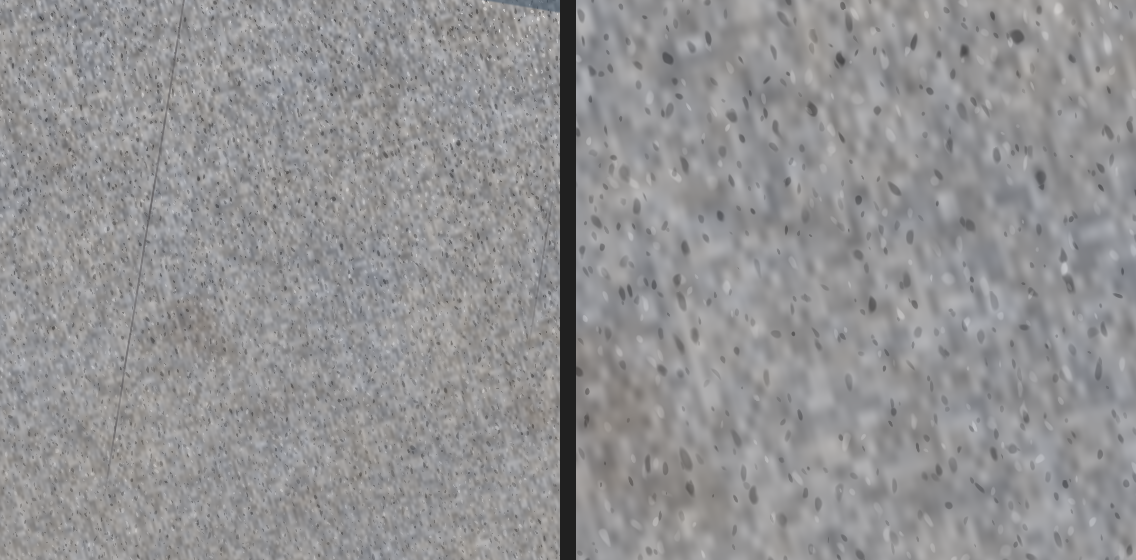
Left: the whole. Right: its middle third, enlarged.
This texture is drawn by a three.js fragment shader. Its source:

```glsl
// Grey granite paving: fine leaning mineral grain with dark and pale flecks,
// faint stains and cloudy tints, crossed by thin slanted joints.
// Layered value noise forms the grain; jittered cells scatter the flecks.

#define STONE vec3(0.583, 0.580, 0.583)
#define JOINT_COLOR vec3(0.36, 0.35, 0.36)
#define EDGE_COLOR vec3(0.40, 0.44, 0.48)
#define STAIN_TINT vec3(-0.040, -0.052, -0.062)
#define GRAIN_LEAN 0.28
#define JOINT_SLOPE 0.1614
#define FINE_GRAIN 0.17
#define COARSE_GRAIN 0.10
#define CLOUDS 0.055
#define DARK_DEPTH 0.19
#define PALE_DEPTH 0.11

varying vec2 vUv;

float hash(vec2 p) {
  vec3 q = fract(vec3(p.xyx) * 0.1031);
  q += dot(q, q.yzx + 33.33);
  return fract((q.x + q.y) * q.z);
}

float noise(vec2 p) {
  vec2 i = floor(p);
  vec2 f = fract(p);
  f = f * f * (3.0 - 2.0 * f);
  float low = mix(hash(i), hash(i + vec2(1.0, 0.0)), f.x);
  float high = mix(hash(i + vec2(0.0, 1.0)), hash(i + vec2(1.0, 1.0)), f.x);
  return mix(low, high, f.y);
}

float fbm(vec2 p) {
  float sum = 0.0;
  float weight = 0.5;
  for (int i = 0; i < 4; i++) {
    sum += weight * noise(p);
    p = mat2(1.6, 1.2, -1.2, 1.6) * p + 17.3;
    weight *= 0.5;
  }
  return sum / 0.9375;
}

mat2 rotation(float angle) {
  float c = cos(angle);
  float s = sin(angle);
  return mat2(c, -s, s, c);
}

// One ragged ellipse in a random share of the cells
float flecks(vec2 p, float share, float seed) {
  p += 0.5 * vec2(noise(p * 0.9 + seed), noise(p * 0.9 + seed + 41.0));
  vec2 cell = floor(p) + seed;
  float radius = mix(0.13, 0.34, pow(hash(cell + 3.1), 1.5));
  vec2 jitter = vec2(hash(cell + 7.7), hash(cell + 15.3));
  vec2 d = fract(p) - mix(vec2(radius), vec2(1.0 - radius), jitter);
  d = rotation(1.6 * (hash(cell + 23.9) - 0.5)) * d;
  float reach = length(d * vec2(1.3, 0.9)) + 0.16 * (noise(p * 4.0) - 0.5);
  float strength = step(hash(cell + 31.7), share) * mix(0.45, 1.0, hash(cell + 37.1));
  return strength * (1.0 - smoothstep(radius * 0.45, radius * 1.1, reach));
}

// Slanted hairline through a point, limited to a span of heights
float joint(vec2 uv, vec2 through, float bottom, float top, float width) {
  float wobble = 0.0012 * (noise(vec2(uv.y * 14.0, 5.0)) - 0.5);
  float x = uv.x - through.x - JOINT_SLOPE * (uv.y - through.y) + wobble;
  float line = 1.0 - smoothstep(width * 0.3, width, abs(x));
  float span = smoothstep(bottom, bottom + 0.14, uv.y) * (1.0 - smoothstep(top - 0.05, top, uv.y));
  return line * span * mix(0.5, 1.0, noise(vec2(uv.y * 45.0, 9.0)));
}

float stain(vec2 uv, vec2 center, float radius) {
  float d = length(uv - center) + 0.05 * (fbm(uv * 24.0) - 0.5);
  return 1.0 - smoothstep(radius * 0.2, radius, d);
}

void main() {
  vec2 uv = vUv;
  vec2 grainUv = rotation(GRAIN_LEAN) * uv + 3.0;

  // Grain is crisper toward the top, softer toward the bottom
  float contrast = mix(0.86, 1.12, smoothstep(0.1, 1.0, uv.y));
  float fine = noise(grainUv * vec2(185.0, 115.0)) - 0.5;
  float coarse = noise(grainUv * vec2(85.0, 56.0) + 60.0) - 0.5;
  float grain = FINE_GRAIN * fine + COARSE_GRAIN * coarse;

  // Dark mica and pale feldspar, with extra glints near the upper right
  float dark = flecks(grainUv * vec2(84.0, 60.0), 0.36, 11.0);
  dark = max(dark, 0.75 * flecks(grainUv * vec2(125.0, 88.0), 0.22, 83.0));
  float glints = 1.0 - smoothstep(0.02, 0.16, length(uv - vec2(0.91, 0.95)));
  float pale = flecks(grainUv * vec2(92.0, 66.0) + 0.5, 0.30 + 0.2 * glints, 131.0);
  grain += PALE_DEPTH * (1.0 + glints) * pale - DARK_DEPTH * dark;

  // Broad tone and warm-to-cool drift
  vec3 color = STONE + 0.006 + contrast * grain;
  color += CLOUDS * (fbm(uv * 9.0 + 20.0) - 0.5);
  float warmth = 0.05 * (fbm(uv * 6.0 + 70.0) - 0.5) + 0.03 * (noise(grainUv * 60.0) - 0.5);
  warmth += 0.012 * glints - 0.005 * smoothstep(0.5, 1.0, uv.y);
  color += warmth * vec3(0.6, 0.1, -0.7);

  // Weathered stains
  float stains = stain(uv, vec2(0.35, 0.41), 0.075);
  stains += 0.6 * stain(uv, vec2(0.50, 0.27), 0.055);
  stains += 0.6 * stain(uv, vec2(0.54, 0.11), 0.060);
  stains += 0.5 * stain(uv, vec2(0.11, 0.72), 0.060);
  stains += 0.6 * stain(uv, vec2(0.95, 0.27), 0.070);
  color += STAIN_TINT * stains;

  // Joints and the bluish slab edge in the upper corner
  float joints = 0.75 * joint(uv, vec2(0.329, 1.0), 0.08, 1.1, 0.0026);
  joints += 0.5 * joint(uv, vec2(0.983, 0.622), 0.34, 0.66, 0.0024);
  color = mix(color, JOINT_COLOR, joints);
  float edge = uv.y - 1.0 + 0.165 * (uv.x - 0.86);
  vec3 edgeColor = EDGE_COLOR + 0.5 * grain;
  color = mix(color, edgeColor, smoothstep(-0.002, 0.003, edge));

  gl_FragColor = vec4(color, 1.0);
}
```
